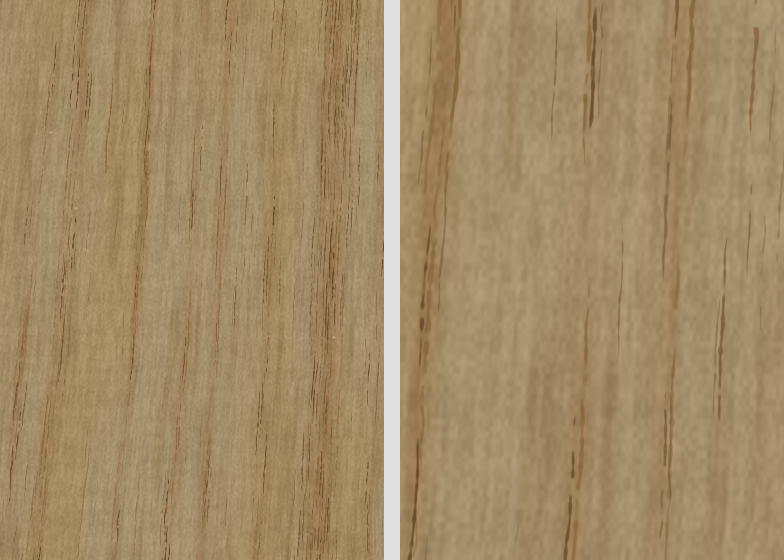
Left: the whole. Right: its middle third, enlarged.
Give the GLSL for this texture, as a WebGL 2 fragment shader.

```glsl
#version 300 es
precision highp float;
// Oak board with near-vertical grain: pale stretched noise for the wood,
// leaning warm growth bands, and long dotted chains of dark pores in them.
// Lengths are fractions of the canvas height.

uniform vec2 u_resolution;
out vec4 outColor;

const vec3 PALE_WOOD  = vec3(0.645, 0.566, 0.424);
const vec3 TAN_WOOD   = vec3(0.645, 0.548, 0.388);
const vec3 SHADE_WOOD = vec3(0.580, 0.480, 0.325);
const vec3 WARM_BAND  = vec3(0.600, 0.470, 0.315);
const vec3 RUST_PORE  = vec3(0.500, 0.345, 0.175);
const vec3 DARK_PORE  = vec3(0.340, 0.225, 0.105);
const vec3 FLECK      = vec3(0.740, 0.640, 0.500);

const float LEAN_LEFT   = 0.095;  // sideways drift of the grain per height
const float LEAN_RIGHT  = 0.035;
const float BAND_PITCH  = 0.090;
const float BROAD_X     = 0.590;  // centre of the one heavy band
const float BROAD_WIDTH = 0.030;
const float FLECK_PITCH = 0.170;
const float FIBRE_DEPTH  = 0.060;
const float RIPPLE_DEPTH = 0.024;
const float SPECK_DEPTH  = 0.056;

float hash(vec2 p) {
  vec3 q = fract(vec3(p.xyx) * 0.1031);
  q += dot(q, q.yzx + 33.33);
  return fract((q.x + q.y) * q.z);
}

float noise(vec2 p) {
  vec2 i = floor(p), f = fract(p);
  f = f * f * (3.0 - 2.0 * f);
  return mix(mix(hash(i), hash(i + vec2(1, 0)), f.x),
             mix(hash(i + vec2(0, 1)), hash(i + vec2(1, 1)), f.x), f.y);
}

// Straightens the leaning, slightly wavy grain.
vec2 grainSpace(vec2 p) {
  float lean = mix(LEAN_LEFT, LEAN_RIGHT, clamp(p.x / 0.69, 0.0, 1.0));
  float wave = noise(vec2(p.x * 4.0, p.y * 2.2) + 5.0) - 0.5;
  float wobble = noise(vec2(p.x * 9.0, p.y * 11.0) + 31.0) - 0.5;
  return vec2(p.x - lean * (p.y - 0.5) + 0.022 * wave + 0.005 * wobble, p.y);
}

// Strength of the growth bands, fading in and out along their length.
float bandStrength(vec2 g) {
  float cell = floor(g.x / BAND_PITCH);
  float strength = 0.0;
  for (float k = -1.0; k <= 1.0; k++) {
    float id = cell + k + 20.0;
    float center = (cell + k + 0.5 + 0.5 * (hash(vec2(id, 3.0)) - 0.5)) * BAND_PITCH;
    float width = mix(0.007, 0.016, hash(vec2(id, 7.0)));
    float fade = mix(0.4, 1.0, smoothstep(0.2, 0.65, noise(vec2(id * 7.3, g.y * 3.5))));
    float weight = mix(0.6, 1.0, hash(vec2(id, 11.0))) * fade;
    float d = (g.x - center) / width;
    strength = max(strength, weight * exp(-d * d));
  }
  float d = (g.x - BROAD_X) / BROAD_WIDTH;
  float broadFade = mix(0.6, 1.0, noise(vec2(2.0, g.y * 4.0)));
  return max(strength, broadFade * exp(-d * d));
}

// One layer of long vertical chains of ragged dots; returns their opacity.
float poreLayer(vec2 g, vec2 cell, float halfWidth, float stray, float amount, float seed) {
  float column = floor(g.x / cell.x);
  float shift = hash(vec2(column + 50.0, seed));
  float row = floor(g.y / cell.y + shift);
  vec2 id = vec2(column + 50.0, row + 17.0 * seed);
  vec2 center = vec2(column + mix(0.35, 0.65, hash(id + 2.3)), row + 0.5 - shift) * cell;
  float density = stray + amount * bandStrength(center);
  float present = step(hash(id + 9.1), density);
  float along = (g.y - center.y) / (cell.y * mix(0.3, 0.5, hash(id + 4.7)));
  float taper = sqrt(max(0.0, 1.0 - along * along));
  vec2 lane = vec2(column * 3.7 + seed * 40.0, g.y);
  float rough = mix(0.4, 1.4, noise(lane * vec2(1.0, 260.0)));
  float dots = 0.55 * noise(lane * vec2(1.0, 150.0) + 9.0)
             + 0.45 * noise(lane * vec2(1.0, 42.0) + 23.0);
  float broken = smoothstep(0.30, 0.48, dots);
  float bend = 0.0018 * (noise(lane * vec2(1.0, 70.0) + 70.0) - 0.5);
  float edge = max(0.0006, 0.5 / u_resolution.y);
  float d = abs(g.x - center.x + bend) - halfWidth * taper * rough;
  float body = 1.0 - smoothstep(-edge, edge, d);
  return present * body * broken * smoothstep(0.0, 0.4, taper) * mix(0.5, 1.0, hash(id + 6.1));
}

// Small pale chips, sparsely scattered.
float fleckMask(vec2 p) {
  vec2 id = floor(p / FLECK_PITCH) + 40.0;
  vec2 center = vec2(hash(id), hash(id + 13.0)) * 0.7 + 0.15;
  vec2 d = (fract(p / FLECK_PITCH) - center) * FLECK_PITCH / vec2(0.0050, 0.0030);
  return step(hash(id + 27.0), 0.28) * (1.0 - smoothstep(0.4, 1.1, length(d)));
}

void main() {
  vec2 p = gl_FragCoord.xy / u_resolution.y;
  vec2 g = grainSpace(p);
  float band = bandStrength(g);

  // Wood ground: broad tone and soft streaks
  float tone = noise(vec2(g.x * 14.0, g.y * 1.6) + 60.0);
  float streak = noise(vec2(g.x * 85.0, g.y * 5.0) + 80.0);
  vec3 color = mix(PALE_WOOD, TAN_WOOD, smoothstep(0.2, 0.65, tone));
  color = mix(color, SHADE_WOOD, 0.6 * smoothstep(0.58, 0.95, streak));

  // Warm growth bands, broken into lengthwise strands
  float strand = noise(vec2(g.x * 190.0, g.y * 8.0) + 110.0);
  color = mix(color, WARM_BAND, min(1.0, 1.15 * band) * mix(0.4, 1.0, strand));

  // Fine fibre, faint cross ripple and specks
  float fibre = noise(vec2(g.x * 300.0, g.y * 30.0)) - 0.5;
  float ripple = noise(vec2(p.x * 22.0, p.y * 95.0) + 12.0) - 0.5;
  float speck = noise(vec2(g.x * 430.0, g.y * 260.0) + 7.0) - 0.5;
  color += FIBRE_DEPTH * fibre + RIPPLE_DEPTH * ripple + SPECK_DEPTH * speck;

  // Pores: long rusty chains, then dark ones, then hairline strays
  float rust = poreLayer(g, vec2(0.0064, 0.240), 0.0013, 0.01, 0.85, 1.0);
  float dark = poreLayer(g, vec2(0.0056, 0.130), 0.0011, 0.00, 0.65, 2.0);
  float hair = poreLayer(g, vec2(0.0090, 0.110), 0.0006, 0.08, 0.30, 3.0);
  color = mix(color, RUST_PORE, 0.70 * rust);
  color = mix(color, DARK_PORE, 0.80 * dark);
  color = mix(color, DARK_PORE, 0.45 * hair);

  color = mix(color, FLECK, 0.8 * fleckMask(p));
  outColor = vec4(color, 1.0);
}
```
